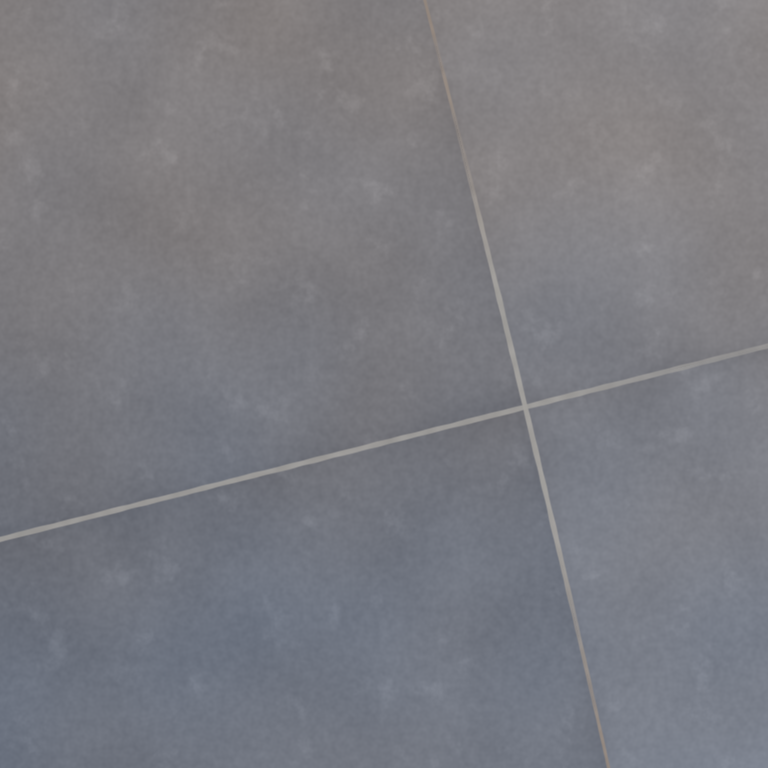
Write a WebGL 2 fragment shader that draws this texture.

```glsl
#version 300 es
precision highp float;
// Large grey stone floor tiles, turned slightly, with thin pale worn grout joints.

uniform vec2 u_resolution;
out vec4 fragColor;

#define CROSSING vec2(0.684, 0.470)   // where four tiles meet
#define TILE 1.0                      // tile side
#define ROW_SLOPE 0.252               // rise of the long joint
#define COLUMN_SLOPE 0.2385           // lean of the upright joint
#define BEND 0.016                    // lens curvature of the upright joint
#define JOINT 0.0068                  // grout width
#define MOTTLE 0.055                  // strength of cloudy stone variation
#define GRAIN 0.022                   // strength of fine stone grain
#define WARM vec3(0.520, 0.505, 0.508)
#define COOL vec3(0.452, 0.474, 0.520)
#define GROUT vec3(0.640, 0.630, 0.615)
#define STAIN vec3(0.570, 0.510, 0.465)

vec2 hashGradient(vec2 cell) {
    vec3 p = fract(cell.xyx * vec3(0.1031, 0.1030, 0.0973));
    p += dot(p, p.yzx + 33.33);
    float angle = 6.2832 * fract((p.x + p.y) * p.z);
    return vec2(cos(angle), sin(angle));
}

float gradientNoise(vec2 p) {
    vec2 i = floor(p), f = fract(p);
    vec2 w = f * f * f * (f * (f * 6.0 - 15.0) + 10.0);
    vec2 e = vec2(0.0, 1.0);
    float low = mix(dot(hashGradient(i), f),
                    dot(hashGradient(i + e.yx), f - e.yx), w.x);
    float high = mix(dot(hashGradient(i + e), f - e),
                     dot(hashGradient(i + 1.0), f - 1.0), w.x);
    return mix(low, high, w.y);
}

float fbm(vec2 p) {
    float sum = 0.0, gain = 0.5;
    for (int i = 0; i < 5; i++) {
        sum += gain * gradientNoise(p);
        p = mat2(1.6, 1.2, -1.2, 1.6) * p + 7.3;
        gain *= 0.58;
    }
    return sum;
}

// Floor coordinates: joints lie on whole multiples of TILE.
vec2 floorPlane(vec2 uv) {
    vec2 d = uv - CROSSING;
    float across = (d.x + COLUMN_SLOPE * d.y + BEND * d.y * d.y)
                 / sqrt(1.0 + COLUMN_SLOPE * COLUMN_SLOPE);
    float up = (d.y - ROW_SLOPE * d.x) / sqrt(1.0 + ROW_SLOPE * ROW_SLOPE);
    return vec2(across, up);
}

vec3 stone(vec2 uv, vec2 plane, vec2 toJoint) {
    vec2 tile = mod(floor(plane / TILE), 2.0);
    vec2 local = plane + 5.7 * tile;

    // Warm light from above fading to cool light below, brighter to the right
    vec3 color = mix(COOL, WARM, smoothstep(0.05, 0.95, uv.y));
    color += 0.045 * (uv.x - 0.5) * (1.0 - 0.6 * uv.y);
    color += 0.012 * (0.5 - tile.x);

    // Tiles darken toward their joints, mostly along the rows
    color -= 0.032 * exp(-toJoint.y / 0.09);
    color -= 0.022 * tile.x * exp(-toJoint.x / 0.13);

    // Cloudy mottling, pale scuffs and fine grain
    float cloud = fbm(local * 7.0 + 3.1);
    float scuff = smoothstep(0.10, 0.50, fbm(local * 17.0 + 11.0));
    float grain = gradientNoise(uv * 95.0) + 0.6 * gradientNoise(uv * 190.0);
    color += MOTTLE * cloud + 0.045 * scuff + GRAIN * grain;
    color += vec3(-0.012, 0.0, 0.014) * gradientNoise(local * 5.0 + 20.0);
    return color;
}

void main() {
    vec2 uv = gl_FragCoord.xy / u_resolution;
    float pixel = 1.0 / min(u_resolution.x, u_resolution.y);
    vec2 plane = floorPlane(uv);
    vec2 toJoint = abs(plane - TILE * round(plane / TILE));

    vec3 color = stone(uv, plane, toJoint);

    // Upright joints narrow, stain and break up away from the crossing
    float away = smoothstep(0.12, 0.50, abs(plane.y));
    float patchy = gradientNoise(vec2(plane.y * 13.0, 4.5));
    float wear = away * smoothstep(-0.25, 0.30, patchy);
    vec2 width = JOINT * vec2(mix(1.0, 0.62, away), 1.0);
    width *= 1.0 + 0.25 * gradientNoise(uv * 40.0);

    vec2 soft = vec2(max(pixel, 0.0016));
    vec2 joint = 1.0 - smoothstep(0.5 * width - soft, 0.5 * width + soft, toJoint);
    joint *= vec2(0.92 - 0.65 * wear, 0.85 - 0.25 * smoothstep(0.0, 0.3, plane.x));

    // Faint shadow beside the joints, then the grout itself
    color -= 0.018 * exp(-min(toJoint.x, toJoint.y) / 0.009);
    vec3 uprightGrout = mix(GROUT, STAIN, 0.8 * away);
    vec3 shade = vec3(0.04 * gradientNoise(uv * 60.0));
    color = mix(color, uprightGrout + shade, joint.x);
    color = mix(color, GROUT + shade, joint.y);

    fragColor = vec4(clamp(color, 0.0, 1.0), 1.0);
}
```
